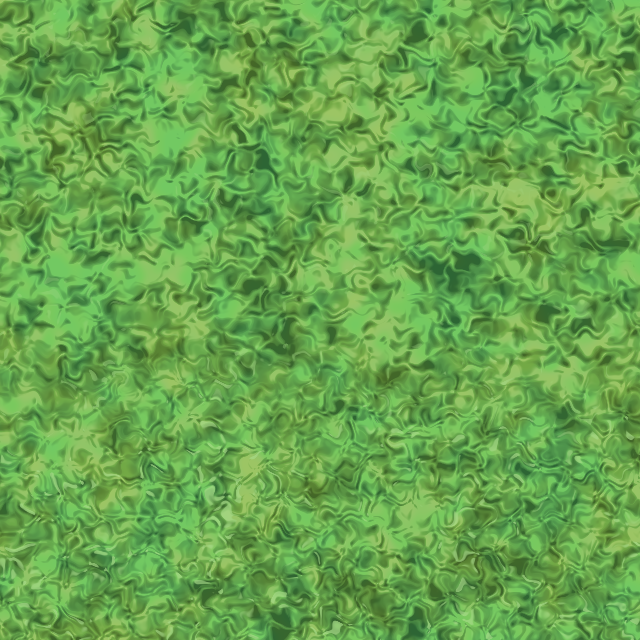
Reproduce this texture procedurally as a WebGL 2 fragment shader.

```glsl
#version 300 es
precision highp float;
precision highp int;

// A soft mossy lawn: curled light strands around small dark pits.
// Warped ridged noise and finer grain give a tone, which runs through
// a ramp of greens; broad noise adds yellow and bluish patches.

uniform vec2 u_resolution;
out vec4 fragColor;

// Integer hash giving two values in -1..1 per lattice point
vec2 hashGradient(ivec2 cell) {
    uvec2 v = uvec2(cell) * 1664525u + 1013904223u;
    v.x += v.y * 1664525u;
    v.y += v.x * 1664525u;
    v ^= v >> 16u;
    v.x += v.y * 1664525u;
    v.y += v.x * 1664525u;
    v ^= v >> 16u;
    return vec2(v & 65535u) / 32767.5 - 1.0;
}

// Gradient noise scaled to about unit variance
float noise(vec2 p) {
    ivec2 i = ivec2(floor(p));
    vec2 f = fract(p);
    vec2 w = f * f * f * (f * (f * 6.0 - 15.0) + 10.0);
    float a = dot(hashGradient(i), f);
    float b = dot(hashGradient(i + ivec2(1, 0)), f - vec2(1, 0));
    float c = dot(hashGradient(i + ivec2(0, 1)), f - vec2(0, 1));
    float d = dot(hashGradient(i + ivec2(1, 1)), f - vec2(1, 1));
    return 5.7 * mix(mix(a, b, w.x), mix(c, d, w.x), w.y);
}

// Thin bright lines with dark hollows between them
float strands(vec2 p) {
    float n = noise(p);
    return (0.8 - sqrt(n * n + 0.025)) / 0.6;
}

// Greens from shaded pits to lit tips
vec3 greenRamp(float tone, float yellowness) {
    vec3 tip = mix(vec3(0.49, 0.79, 0.36), vec3(0.56, 0.77, 0.42), yellowness);
    vec3 c = mix(vec3(0.22, 0.40, 0.18), vec3(0.30, 0.51, 0.23), smoothstep(-2.1, -1.2, tone));
    c = mix(c, vec3(0.35, 0.58, 0.27), smoothstep(-1.2, -0.55, tone));
    c = mix(c, vec3(0.40, 0.66, 0.30), smoothstep(-0.55, 0.1, tone));
    return mix(c, tip, smoothstep(0.1, 1.0, tone));
}

void main() {
    vec2 uv = gl_FragCoord.xy / min(u_resolution.x, u_resolution.y);

    // Upper lawn is coarse and crisp, lower lawn fine and soft
    float upper = smoothstep(0.3, 0.52, uv.y + 0.04 * noise(uv * 5.0));

    // Curl the strands, leaning them in patches
    vec2 curl = vec2(noise(uv * 38.0 + 7.3), noise(uv * 38.0 + 91.7));
    vec2 p = uv + 0.0055 * curl;
    p.x -= 0.006 * noise(uv * 9.0 + 33.1);

    // Tone from strands, grain and broad shade
    float coarse = 0.68 * strands(p * vec2(40.0, 50.0)) + 0.5 * noise(p * vec2(58.0, 74.0) + 19.4);
    float fine = 0.5 * strands(p * vec2(58.0, 66.0) + 51.2) + 0.5 * noise(p * vec2(82.0, 92.0) + 63.8);
    float tone = mix(fine, coarse, upper);
    tone += 0.42 * noise(uv * vec2(20.0, 24.0) + 3.7);
    tone += 0.32 * noise(uv * vec2(6.0, 8.0) + 12.9);
    tone += mix(-0.08, 0.08, upper);

    // Hue patches
    float warmth = 0.6 * noise(uv * 7.0 + 45.6) + 0.6 * noise(uv * 27.0 + 77.2);
    vec3 color = greenRamp(tone, smoothstep(-0.6, 0.9, warmth));
    color += clamp(warmth, -1.6, 1.8) * vec3(0.028, 0.002, -0.016);

    // Scattered pale glints, more frequent in the lower lawn
    float glint = smoothstep(1.5, 2.6, noise(p * 76.0 + 28.5) + 0.5 * noise(uv * 10.0 + 8.1));
    color = mix(color, vec3(0.66, 0.86, 0.54), glint * mix(0.65, 0.3, upper));

    fragColor = vec4(clamp(color, 0.0, 1.0), 1.0);
}
```
